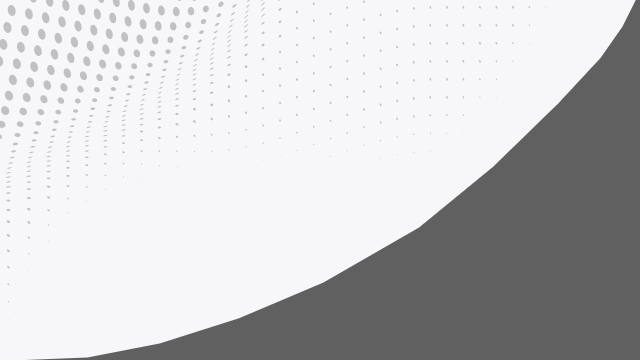
Give the GLSL for this background, as a WebGL 1 fragment shader.

```glsl
precision highp float;
// A pale sheet with a faceted convex lower-right edge over flat dark grey.
// Halftone dots sit on a lattice whose rows bunch up along a rising fold;
// they are large above the fold, tiny below it, and fade into the sheet.

uniform vec2 u_resolution;

#define PAPER vec3(0.967, 0.970, 0.980)
#define DARK vec3(0.378)
#define DOT_COLOR vec3(0.755, 0.757, 0.767)
#define ROW_GAP 0.050
#define COLUMN_DENSITY 22.0
#define FOLD_ROWS 5.0
#define FOLD_WIDTH 0.08
#define COLUMN_TILT 0.22
#define DOT_SHAPE mat2(1.15, 0.0, 0.30, 0.85)

// Height above the crease of the fold.
float aboveFold(vec2 p) {
  float x2 = p.x * p.x;
  return p.y - (0.51 + 0.46 * p.x + 0.6 * x2 * x2);
}

// Column and row numbers of the warped dot lattice.
vec2 lattice(vec2 p) {
  float s = aboveFold(p);
  float bend = 0.14 * (smoothstep(0.6, 1.2, p.x) - smoothstep(-0.1, 0.6, p.x));
  float t = s / FOLD_WIDTH;
  float row = (p.y - bend) / ROW_GAP + FOLD_ROWS * t / sqrt(1.0 + t * t);
  float column = COLUMN_DENSITY * (p.x - COLUMN_TILT * max(s, 0.0))
               + 2.0 * exp(-2.5 * p.x);
  return vec2(column + 0.1, row - 0.1);
}

// Dot radius as a share of a lattice cell.
float dotRadius(vec2 p) {
  float s = aboveFold(p);
  float radius = 0.06 + 0.05 * smoothstep(-0.3, 0.0, s)
               + 0.15 * smoothstep(0.0, 0.2, s);
  float right = max(p.x - 1.1, 0.0);
  float lowerLimit = 0.5 - 0.5 * exp(-6.0 * p.x) + 2.3 * right * right;
  return radius * smoothstep(-0.02, 0.22, p.y - lowerLimit);
}

// Antialiased coverage, using the lattice slope to measure in canvas units.
float dotCoverage(vec2 p, float pixel) {
  vec2 grid = lattice(p);
  vec2 q = DOT_SHAPE * (fract(grid) - 0.5);
  vec2 stepX = DOT_SHAPE * (lattice(p + vec2(pixel, 0.0)) - grid);
  vec2 stepY = DOT_SHAPE * (lattice(p + vec2(0.0, pixel)) - grid);
  float r = length(q);
  vec2 n = q / max(r, 0.0001);
  float slope = length(vec2(dot(n, stepX), dot(n, stepY)));
  float radius = dotRadius(p);
  float visible = smoothstep(0.0, 0.02, radius);
  return visible * clamp(0.5 - (r - radius) / max(slope, 0.0001), 0.0, 1.0);
}

// Signed distance to the line from a to b, positive on its right side.
float outside(vec2 p, vec2 a, vec2 b) {
  vec2 d = normalize(b - a);
  return (p.x - a.x) * d.y - (p.y - a.y) * d.x;
}

// Faceted rim of the sheet: the farthest of its edge lines.
float sheetDistance(vec2 p) {
  float d = outside(p, vec2(0.069, 0.0), vec2(0.243, 0.007));
  d = max(d, outside(p, vec2(0.243, 0.007), vec2(0.444, 0.046)));
  d = max(d, outside(p, vec2(0.444, 0.046), vec2(0.664, 0.116)));
  d = max(d, outside(p, vec2(0.664, 0.116), vec2(0.898, 0.215)));
  d = max(d, outside(p, vec2(0.898, 0.215), vec2(1.164, 0.368)));
  d = max(d, outside(p, vec2(1.164, 0.368), vec2(1.370, 0.537)));
  d = max(d, outside(p, vec2(1.370, 0.537), vec2(1.551, 0.713)));
  d = max(d, outside(p, vec2(1.551, 0.713), vec2(1.669, 0.840)));
  d = max(d, outside(p, vec2(1.669, 0.840), vec2(1.729, 0.926)));
  return max(d, outside(p, vec2(1.729, 0.926), vec2(1.766, 1.0)));
}

void main() {
  float pixel = 1.0 / u_resolution.y;
  vec2 p = gl_FragCoord.xy * pixel;

  vec3 color = mix(PAPER, DOT_COLOR, dotCoverage(p, pixel));
  float rim = clamp(0.5 + sheetDistance(p) / pixel, 0.0, 1.0);
  gl_FragColor = vec4(mix(color, DARK, rim), 1.0);
}
```
